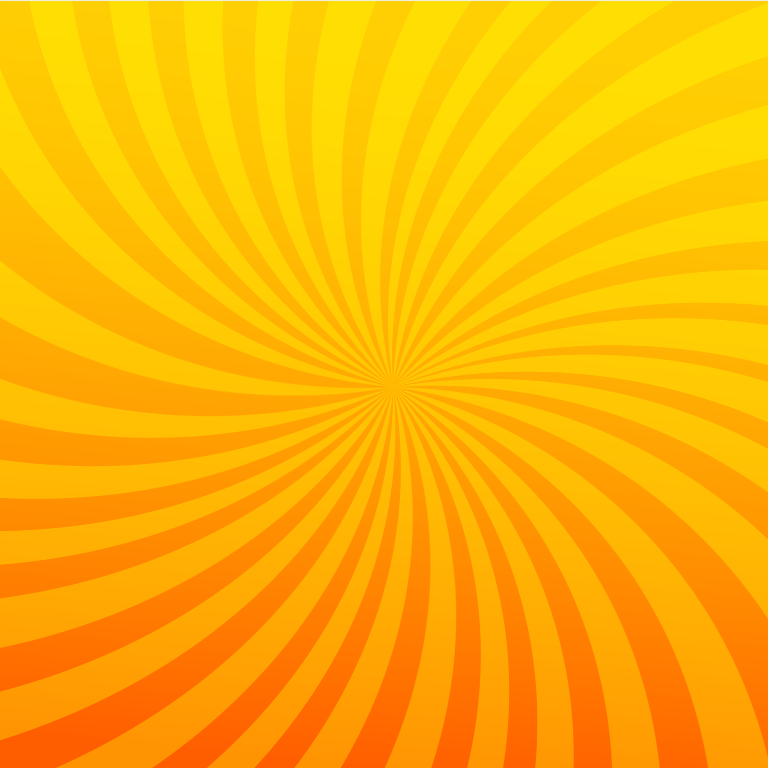
Give the GLSL for this background, as a WebGL 1 fragment shader.

```glsl
precision highp float;
// Twisted sunburst: swirling amber rays over a yellow to orange gradient.

uniform vec2 u_resolution;

// Layout, in canvas units and degrees
const vec2 CENTER = vec2(0.512, 0.496);
const float RAY_COUNT = 31.0;
const float FIRST_RAY = 114.8;
const float TWIST = 44.0;        // clockwise turn per unit of radius
const float TWIST_STRETCH = 6.0; // stronger above and below, weaker at the sides
const float HALF_WIDTH = 2.75;   // half of a dark ray's angle

// Gradient, from top to bottom
const vec3 LIGHT_TOP = vec3(1.0, 0.875, 0.01);
const vec3 LIGHT_BOTTOM = vec3(1.0, 0.58, 0.01);
const vec3 DARK_TOP = vec3(1.0, 0.81, 0.01);
const vec3 DARK_BOTTOM = vec3(1.0, 0.37, 0.0);
const float GRADIENT_CURVE = 1.6;
const float GRADIENT_TILT = 0.10;

// Pale hairline along the top edge
const vec3 RIM_COLOR = vec3(0.95, 0.93, 0.85);
const float RIM_HEIGHT = 0.0014;

// Smooth bell around an angle, wrapped to the full circle
float bell(float angle, float middle, float width) {
    float d = (mod(angle - middle + 180.0, 360.0) - 180.0) / width;
    return exp(-d * d);
}

// Uneven spacing: how far the rays lean away from a regular fan
float spacingShift(float angle) {
    float broad = 3.0 * bell(angle, 1.0, 16.0)
                - 5.8 * bell(angle, 44.0, 22.0)
                - 6.8 * bell(angle, 171.0, 20.0)
                + 2.8 * bell(angle, 303.0, 14.0);
    float narrow = 1.3 * bell(angle, 127.0, 6.0)
                 - 2.2 * bell(angle, 102.0, 6.0)
                 - 1.8 * bell(angle, 231.0, 8.0)
                 + 2.0 * bell(angle, 266.0, 11.0);
    return broad + narrow;
}

// Uneven thickness: some rays are slimmer or broader
float rayHalfWidth(float angle) {
    return HALF_WIDTH - 1.1 * bell(angle, 23.0, 12.0)
                      + 0.7 * bell(angle, 187.0, 18.0);
}

// Coverage of the dark rays, with edges one pixel soft
float rayMask(vec2 offset, float pixel) {
    float radius = max(length(offset), 0.25 * pixel);
    float direction = atan(offset.y, offset.x + 1e-6);
    float twist = TWIST - TWIST_STRETCH * cos(2.0 * direction);
    float angle = degrees(direction) + twist * radius;
    float pitch = 360.0 / RAY_COUNT;
    float phase = (angle - spacingShift(angle) - FIRST_RAY) / pitch;
    float fromAxis = abs(fract(phase + 0.5) - 0.5) * pitch;
    float soft = 0.7 * degrees(pixel / radius);
    float edge = fromAxis - rayHalfWidth(angle);
    float mask = 1.0 - smoothstep(-soft, soft, edge);
    // Rays finer than a pixel settle to their average
    return mix(mask, 0.47, smoothstep(0.3, 1.0, soft / pitch));
}

void main() {
    float size = min(u_resolution.x, u_resolution.y);
    float pixel = 1.0 / size;
    vec2 p = (gl_FragCoord.xy - 0.5 * u_resolution) / size + 0.5;

    // Slightly tilted vertical gradient
    float height = clamp(p.y + GRADIENT_TILT * (p.x - 0.5), 0.0, 1.0);
    float fall = pow(1.0 - height, GRADIENT_CURVE);
    vec3 light = mix(LIGHT_TOP, LIGHT_BOTTOM, fall);
    vec3 dark = mix(DARK_TOP, DARK_BOTTOM, fall);
    vec3 color = mix(light, dark, rayMask(p - CENTER, pixel));

    // Hairline, weighted by the share of the pixel it covers
    float below = 1.0 - p.y;
    float rim = clamp((RIM_HEIGHT - below) / pixel + 0.5, 0.0, 1.0);
    gl_FragColor = vec4(mix(color, RIM_COLOR, rim), 1.0);
}
```
